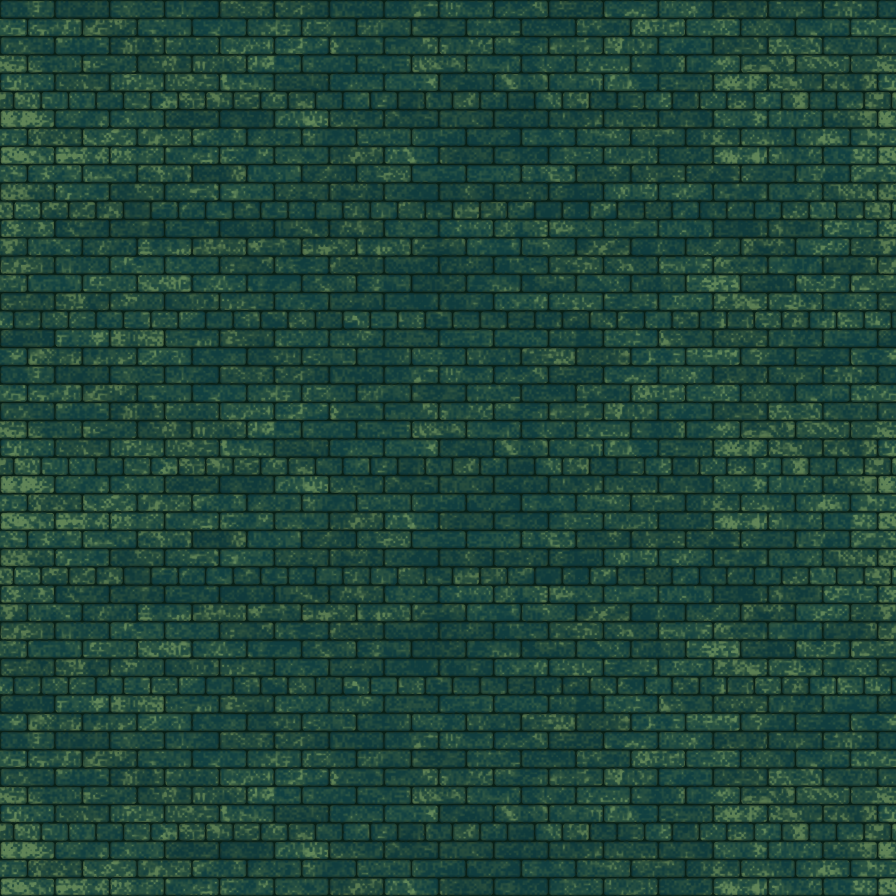
A WebGL 1 fragment shader for this texture:

```glsl
precision highp float;
// Mossy teal brick wall: stretcher courses with header courses between them.
uniform vec2 u_resolution;

const float COURSES = 49.0;            // brick rows over the canvas height
const vec2 TILE = vec2(48.0, 20.0);    // repeat size, in course heights
const float GAP = 0.035;               // half the mortar width
const float CORNER = 0.16;

const vec3 MORTAR = vec3(0.035, 0.125, 0.09);
const vec3 TEAL = vec3(0.065, 0.24, 0.245);
const vec3 GREEN = vec3(0.185, 0.335, 0.255);
const vec3 MOSS = vec3(0.37, 0.51, 0.335);

float hash(vec2 p) {
  vec3 q = fract(vec3(p.xyx) * 0.1031);
  q += dot(q, q.yzx + 33.33);
  return fract((q.x + q.y) * q.z);
}

// Value noise that wraps after the given number of cells
float noise(vec2 p, vec2 period) {
  vec2 i = floor(p);
  vec2 f = fract(p);
  f = f * f * (3.0 - 2.0 * f);
  vec2 a = mod(i, period);
  vec2 b = mod(i + 1.0, period);
  return mix(mix(hash(a), hash(vec2(b.x, a.y)), f.x),
             mix(hash(vec2(a.x, b.y)), hash(b), f.x), f.y);
}

float blotches(vec2 p) {
  vec2 period = vec2(512.0);
  return 0.6 * noise(p, period) + 0.4 * noise(p * 2.3 + 17.0, period);
}

float roundedBox(vec2 p, vec2 halfSize, float radius) {
  vec2 q = abs(p) - halfSize + radius;
  return length(max(q, 0.0)) + min(max(q.x, q.y), 0.0) - radius;
}

// Broad dampness, strongest towards the sides of the repeat
float dampness(vec2 p) {
  float sides = 0.5 + 0.5 * cos(6.2832 * p.x / TILE.x);
  return mix(noise(p / 4.0, TILE / 4.0), sides, 0.35);
}

// Brick surface: teal stone, speckled green, with pale moss on top
vec3 brickFace(float patches, float grain, float damp, float tone) {
  float growth = 0.4 * (patches - 0.5) + 0.33 * (grain - 0.5)
               + 0.17 * (damp - 0.5) + 0.1 * (tone - 0.5);
  vec3 color = mix(TEAL, GREEN, smoothstep(-0.22, 0.18, growth));
  return mix(color, MOSS, smoothstep(0.08, 0.26, growth));
}

void main() {
  // Course units, counted down from the top edge
  vec2 p = vec2(gl_FragCoord.x, u_resolution.y - gl_FragCoord.y)
         * COURSES / u_resolution.y;
  float pixel = COURSES / u_resolution.y;

  // Bond: odd courses shift by half a brick, and some of them are headers
  float row = mod(floor(p.y), TILE.y);
  float header = step(4.5, mod(row, 6.0));
  float width = mix(3.0, 1.5, header);
  float x = p.x / width - 0.5 * mod(row, 2.0);
  vec2 id = vec2(mod(floor(x), TILE.x / width), row);
  vec2 local = (vec2(fract(x), fract(p.y)) - 0.5) * vec2(width, 1.0);

  // Per-brick variation and weathering
  vec2 seed = 200.0 * vec2(hash(id + 3.7), hash(id + 91.3)) + 8.0;
  float tone = hash(id + 41.9);
  float grain = noise(local * 7.5 + seed, vec2(512.0));
  float patches = blotches(local * 1.3 + seed);

  vec3 face = brickFace(patches, grain, dampness(p), tone);
  face *= mix(0.93, 1.05, hash(id + 67.1));

  // Worn outline and darkened rim
  float d = roundedBox(local, vec2(0.5 * width, 0.5) - GAP, CORNER);
  d += 0.04 * (grain - 0.5);
  face *= mix(0.78, 1.0, smoothstep(0.0, 0.14, -d));
  float edge = max(0.7 * pixel, 0.03);
  vec3 color = mix(face, MORTAR, smoothstep(-edge, edge, d));

  gl_FragColor = vec4(color, 1.0);
}
```
